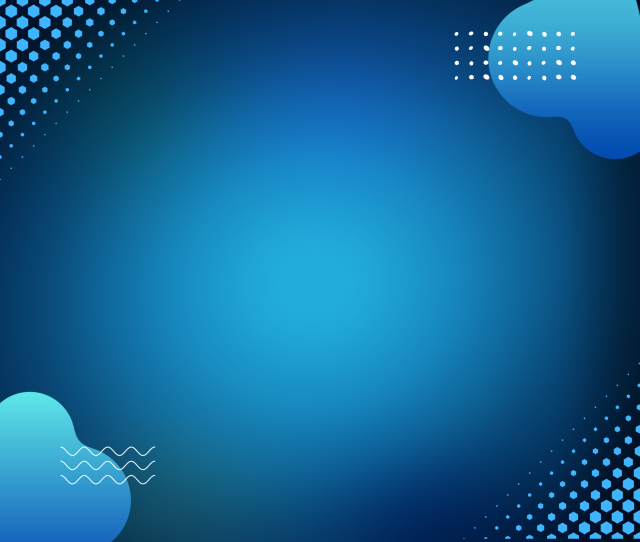
Write a Shadertoy shader that draws this background.

```glsl
// Blue glow backdrop with two fluid corner blobs, hexagonal halftones,
// a dot grid and wavy strokes. Shapes are distance fields in a space
// where the canvas is 100 units high.

float smoothUnion(float a, float b) {
    float h = max(3.7 - abs(a - b), 0.0) / 3.7;
    return min(a, b) - h * h * 0.925;
}

float disc(vec2 p, float x, float y, float r) {
    return length(p - vec2(x, y)) - r;
}

float cover(float dist, float px) {
    return smoothstep(0.7 * px, -0.7 * px, dist);
}

float hash(vec2 c) {
    return fract(sin(dot(c, vec2(127.1, 311.7))) * 4375.85);
}

// Checkerboard of hexagons that shrink away from the corner at q = 0
float halftone(vec2 q, vec2 origin, float pitch, float px) {
    vec2 g = q - origin;
    vec2 cell = round(vec2(g.x + g.y, g.x - g.y) / (2.0 * pitch));
    vec2 centre = pitch * vec2(cell.x + cell.y, cell.x - cell.y);
    vec2 home = centre + origin;
    float size = clamp(0.044 * (36.0 - home.x - home.y), 0.0, 1.06);
    vec2 h = abs(g - centre);
    float dist = max(h.x, dot(h, vec2(0.5, 0.866))) - size;
    return cover(dist, px) * smoothstep(0.0, 0.12, size);
}

// Soft elliptical glow, tilted along the rising diagonal
vec3 backdrop(vec2 p) {
    vec2 q = (p - vec2(57.7, 47.7)) / vec2(58.5, 52.0);
    float d = length(q) - 0.12 * q.x * q.y;
    vec3 c = mix(vec3(0.13, 0.68, 0.86), vec3(0.08, 0.50, 0.72), smoothstep(0.05, 0.6, d));
    c = mix(c, vec3(0.02, 0.22, 0.39), smoothstep(0.4, 1.05, d));
    c = mix(c, vec3(0.0, 0.07, 0.17), smoothstep(0.9, 1.4, d));
    c *= 1.0 - 0.35 * smoothstep(0.75, 1.05, q.x);
    // Blue tint at the top, teal tints at the left, navy at lower right
    vec2 top = (p - vec2(64.0, 82.0)) / vec2(22.0, 16.0);
    vec2 low = (p - vec2(31.0, 7.0)) / vec2(18.0, 16.0);
    vec2 high = (p - vec2(23.0, 80.0)) / vec2(16.0, 18.0);
    vec2 navy = (p - vec2(77.0, 6.0)) / vec2(18.0, 13.0);
    c += vec3(0.01, -0.02, 0.08) * exp(-dot(top, top));
    c += vec3(0.04, 0.04, -0.04) * exp(-dot(low, low));
    c += vec3(0.0, 0.02, -0.05) * exp(-dot(high, high));
    c -= vec3(0.02, 0.08, 0.04) * exp(-dot(navy, navy));
    return max(c, 0.0);
}

void mainImage(out vec4 fragColor, in vec2 fragCoord) {
    float px = 100.0 / iResolution.y;
    vec2 p = fragCoord * px;
    float width = iResolution.x * px;
    vec3 col = backdrop(p);

    // Halftones in opposite corners
    float dots = halftone(vec2(p.x, 100.0 - p.y), vec2(0.0), 2.07, px);
    float lower = halftone(vec2(width - p.x, p.y), vec2(2.15, 2.6), 2.023, px);
    dots = max(dots, lower * cover(0.6 - p.y, px));
    col = mix(col, vec3(0.25, 0.71, 1.0), dots);

    // Upper right blob
    float blob = smoothUnion(disc(p, 100.9, 89.2, 10.8), disc(p, 113.5, 78.8, 8.15));
    blob = smoothUnion(blob, disc(p, 108.9, 97.2, 8.9));
    blob = smoothUnion(blob, disc(p, 113.1, 89.2, 7.4));
    vec3 fill = mix(vec3(0.0, 0.28, 0.69), vec3(0.27, 0.73, 0.85), smoothstep(67.0, 103.0, p.y));
    col = mix(col, fill, cover(blob, px));

    // Lower left blob
    blob = smoothUnion(disc(p, 5.5, 19.4, 8.3), disc(p, 14.15, 7.7, 10.0));
    blob = smoothUnion(blob, disc(p, 3.1, 7.7, 10.8));
    fill = mix(vec3(0.09, 0.40, 0.74), vec3(0.37, 0.91, 0.91), clamp(p.y / 27.7, 0.0, 1.0));
    col = mix(col, fill, cover(blob, px));

    // Hand-drawn dot grid, nine by four
    vec2 g = (p - vec2(84.3, 85.7)) / 2.68;
    vec2 id = clamp(round(g), vec2(0.0), vec2(8.0, 3.0));
    vec2 jitter = vec2(hash(id), hash(id + 7.3)) - 0.5;
    vec2 o = (g - id) * 2.68 - 0.2 * jitter;
    o.y += jitter.x * o.x * 0.5;
    float spot = length(o * vec2(1.0 - 0.3 * jitter.y, 1.0)) - 0.4 - 0.15 * jitter.x;
    col = mix(col, vec3(1.0), cover(spot, px));

    // Three wavy strokes
    float phase = (p.x - 11.2) * 6.2832 / 4.34;
    float row = clamp(round((p.y - 11.5) / 2.62), 0.0, 2.0);
    float wave = abs(p.y - 11.5 - 2.62 * row - 0.77 * cos(phase));
    wave /= sqrt(1.0 + 1.24 * pow(sin(phase), 2.0));
    float stroke = max(wave - 0.09, abs(p.x - 19.9) - 8.7);
    col = mix(col, vec3(0.95, 1.0, 1.0), cover(stroke, px));

    fragColor = vec4(col, 1.0);
}
```
